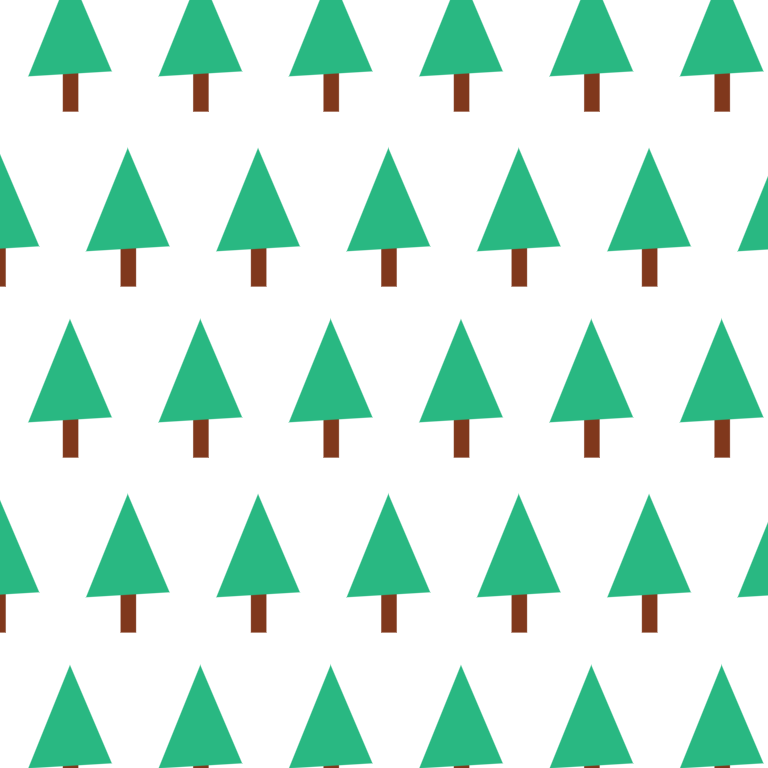
A three.js fragment shader for this pattern:

```glsl
varying vec2 vUv;

const vec3 PAPER = vec3(1.0);
const vec3 LEAF = vec3(0.16, 0.72, 0.51);
const vec3 BARK = vec3(0.50, 0.22, 0.11);

// Lattice: two staggered rows of trees per vertical period
const vec2 PERIOD = vec2(0.1697, 0.4505);
const vec2 ROW_A = vec2(0.0911, 0.5846);
const vec2 ROW_B = vec2(0.1663, 0.8073);
const float HEADROOM = 0.02;

// Tree, measured from its apex
const vec2 LEFT_CORNER = vec2(-0.0543, -0.1345);
const vec2 RIGHT_CORNER = vec2(0.0545, -0.1280);
const vec2 TRUNK_CENTER = vec2(0.0008, -0.1505);
const vec2 TRUNK_HALF = vec2(0.0101, 0.0300);
const float SOFTNESS = 0.0011;

// Signed distance to the line a-b, negative on its left
float lineDistance(vec2 p, vec2 a, vec2 b) {
  vec2 d = normalize(b - a);
  return dot(p - a, vec2(d.y, -d.x));
}

float crownDistance(vec2 p) {
  float leftSide = lineDistance(p, vec2(0.0), LEFT_CORNER);
  float base = lineDistance(p, LEFT_CORNER, RIGHT_CORNER);
  float rightSide = lineDistance(p, RIGHT_CORNER, vec2(0.0));
  return max(base, max(leftSide, rightSide));
}

float trunkDistance(vec2 p) {
  vec2 d = abs(p - TRUNK_CENTER) - TRUNK_HALF;
  return max(d.x, d.y);
}

float coverage(float dist) {
  return 1.0 - smoothstep(-SOFTNESS, SOFTNESS, dist);
}

// Position relative to the apex of the tree in this cell
vec2 treeSpace(vec2 uv, vec2 apex) {
  vec2 p = uv - apex;
  float x = mod(p.x + 0.5 * PERIOD.x, PERIOD.x) - 0.5 * PERIOD.x;
  float y = HEADROOM - mod(HEADROOM - p.y, PERIOD.y);
  return vec2(x, y);
}

vec3 paintTrees(vec3 color, vec2 apex) {
  vec2 p = treeSpace(vUv, apex);
  color = mix(color, BARK, coverage(trunkDistance(p)));
  return mix(color, LEAF, coverage(crownDistance(p)));
}

void main() {
  vec3 color = paintTrees(PAPER, ROW_A);
  color = paintTrees(color, ROW_B);
  gl_FragColor = vec4(color, 1.0);
}
```
